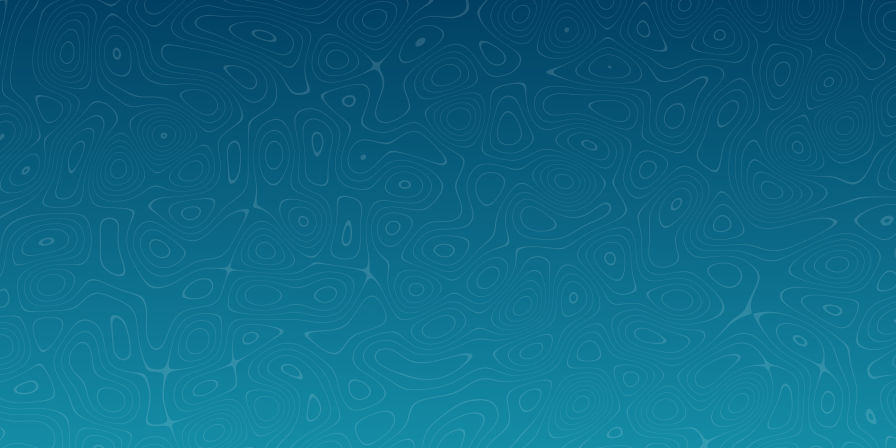
Reproduce this background procedurally as a WebGL 2 fragment shader.

```glsl
#version 300 es
precision highp float;
// Topographic contour lines over a deep-sea vertical gradient.
// A smooth height field is layered from sine waves in spread directions;
// its level bands are drawn thin on slopes and swell on flat saddles.

uniform vec2 u_resolution;
out vec4 fragColor;

const vec3 TOP_COLOR = vec3(0.004, 0.251, 0.385);
const vec3 BOTTOM_COLOR = vec3(0.082, 0.552, 0.652);
const vec3 LINE_COLOR = vec3(0.88, 0.96, 1.0);
const float LINE_ALPHA = 0.15;
const float LINE_HALF_WIDTH = 0.04;   // in fractions of one level
const float LEVEL_STEP = 0.6;         // height between contours
const int WAVE_COUNT = 24;
const float MIN_FREQUENCY = 22.0;     // radians per canvas height
const float MAX_FREQUENCY = 46.0;
const float GOLDEN_ANGLE = 2.39996;
const float TAU = 6.28318;

float hash(float n) {
  return fract(sin(n * 12.9898 + 4.137) * 43758.5453);
}

// Sum of plane waves, scaled to unit variance.
float heightField(vec2 p) {
  float sum = 0.0;
  for (int i = 0; i < WAVE_COUNT; i++) {
    float n = float(i);
    float angle = n * GOLDEN_ANGLE;
    float frequency = mix(MIN_FREQUENCY, MAX_FREQUENCY, hash(n));
    float phase = TAU * hash(n + 31.0);
    sum += sin(dot(p, vec2(cos(angle), sin(angle))) * frequency + phase);
  }
  return sum * sqrt(2.0 / float(WAVE_COUNT));
}

// Share of the pixel covered by the nearest contour band (box filter).
float contourCoverage(float level) {
  float footprint = max(length(vec2(dFdx(level), dFdy(level))), 0.001);
  float offset = fract(level) - 0.5;
  float upper = clamp(offset + 0.5 * footprint, -LINE_HALF_WIDTH, LINE_HALF_WIDTH);
  float lower = clamp(offset - 0.5 * footprint, -LINE_HALF_WIDTH, LINE_HALF_WIDTH);
  return (upper - lower) / footprint;
}

void main() {
  vec2 p = gl_FragCoord.xy / u_resolution.y;

  // Water gradient
  vec3 color = mix(BOTTOM_COLOR, TOP_COLOR, p.y);

  // Contour lines
  float coverage = contourCoverage(heightField(p) / LEVEL_STEP);
  color = mix(color, LINE_COLOR, LINE_ALPHA * coverage);

  fragColor = vec4(color, 1.0);
}
```
